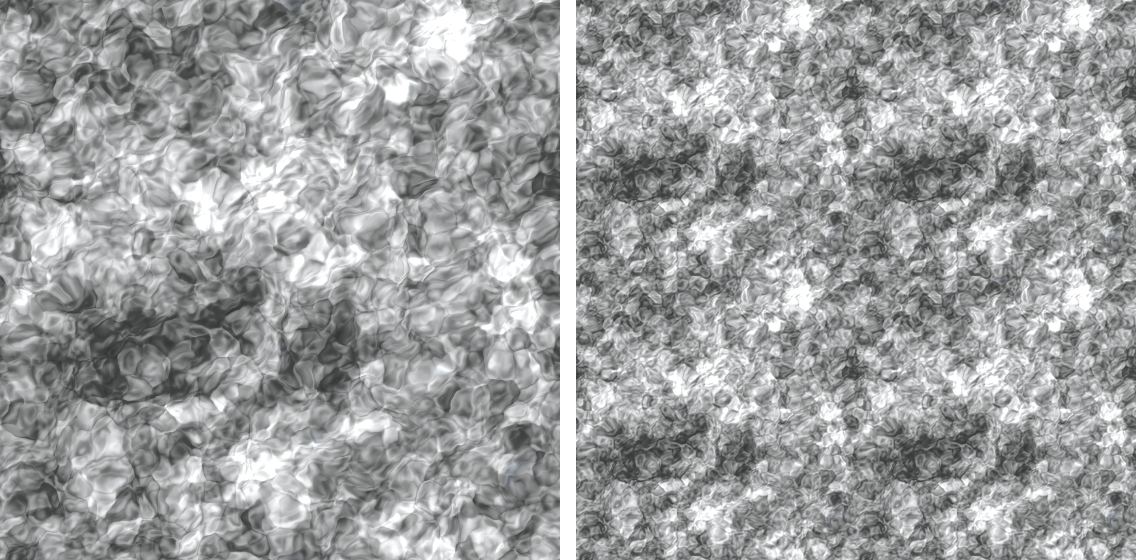
Left: one tile. Right: repeated 2 by 2.
Give the GLSL for this texture, as a Shadertoy shader.

```glsl
#define BASE_GREY 0.612
#define GRAINS 22.0
#define WARP 0.055
#define CURL 0.026
#define CLOUD_CONTRAST 0.62
#define GRAIN_CONTRAST 0.28
#define FLAKE_CONTRAST 0.23
#define SWIRL_CONTRAST 0.46
#define VEIN_DARKNESS 0.10
#define GLOW 0.27

// Lattice: columns, rows and the rows climbed across the canvas; all whole numbers
const vec3 SLANTED = vec3(5.0, 6.0, 2.0);
const vec3 SQUARE = vec3(1.0, 1.0, 0.0);

float hash(vec2 p) {
    return fract(sin(dot(p, vec2(127.1, 311.7))) * 43758.5453);
}

vec2 toLattice(vec2 uv, vec3 lattice) {
    return vec2(uv.x * lattice.x, uv.y * lattice.y - uv.x * lattice.z);
}

// Same cell for every copy of the tile
vec2 wrap(vec2 cell, vec3 lattice) {
    cell.y += lattice.z * floor((cell.x + 0.5) / lattice.x);
    return floor(mod(cell + 0.5, lattice.xy));
}

float noise(vec2 uv, vec3 lattice, float seed) {
    vec2 p = toLattice(uv, lattice);
    vec2 i = floor(p), f = fract(p);
    f = f * f * (3.0 - 2.0 * f);
    float a = hash(wrap(i, lattice) + seed);
    float b = hash(wrap(i + vec2(1, 0), lattice) + seed);
    float c = hash(wrap(i + vec2(0, 1), lattice) + seed);
    float d = hash(wrap(i + vec2(1, 1), lattice) + seed);
    return mix(mix(a, b, f.x), mix(c, d, f.x), f.y);
}

float fbm(vec2 uv, vec3 lattice, float seed) {
    float sum = 0.0, weight = 0.5;
    for (int i = 0; i < 4; i++) {
        sum += weight * noise(uv, lattice, seed + float(i) * 7.3);
        lattice *= 2.0;
        weight *= 0.5;
    }
    return sum / 0.9375;
}

vec2 fbm2(vec2 uv, vec3 lattice, float seed) {
    return vec2(fbm(uv, lattice, seed), fbm(uv, lattice, seed + 41.7)) - 0.5;
}

// Soft cells with ringed interiors: x = shade around zero, y = closeness to a border
vec2 grains(vec2 uv, vec3 lattice, float seed) {
    vec2 p = toLattice(uv, lattice);
    vec2 cell = floor(p), f = fract(p);
    float shade = 0.0, total = 0.0, nearest = 9.0, second = 9.0;
    for (int y = -1; y <= 1; y++)
    for (int x = -1; x <= 1; x++) {
        vec2 offset = vec2(x, y);
        vec2 id = wrap(cell + offset, lattice) + seed;
        vec2 center = offset + 0.1 + 0.8 * vec2(hash(id), hash(id + 17.3));
        float d = length(center - f);
        float tone = hash(id + 53.9);
        float ring = 0.28 * cos(d * 11.0 + tone * 40.0);
        float weight = exp(-24.0 * d * d);
        shade += weight * (tone - 0.5 + ring);
        total += weight;
        second = min(second, max(nearest, d));
        nearest = min(nearest, d);
    }
    return vec2(shade / total, 1.0 - smoothstep(0.0, 0.13, second - nearest));
}

// Thin line where a noise field crosses its middle value
float vein(float field, float sharpness) {
    return exp(-abs(field - 0.5) * sharpness);
}

void mainImage(out vec4 fragColor, in vec2 fragCoord) {
    vec2 uv = fragCoord / iResolution.xy;

    // Bent coordinates: p for the grains, q for the finer swirls
    vec2 p = uv + WARP * fbm2(uv, SQUARE * 13.0, 3.0);
    vec2 q = p + CURL * fbm2(p, SQUARE * 25.0, 90.0);

    // Broad light and dark regions
    float cloud = fbm(p, SLANTED, 12.0) - 0.5;
    float grey = BASE_GREY + CLOUD_CONTRAST * cloud;

    // Rounded grains overlaid with smaller slanted flakes
    vec2 grain = grains(p, SQUARE * GRAINS, 5.0);
    vec2 flake = grains(q, SLANTED * 6.0, 31.0);
    grey += GRAIN_CONTRAST * grain.x + FLAKE_CONTRAST * flake.x;
    float borderFade = smoothstep(0.35, 0.65, noise(p, SQUARE * 9.0, 61.0));
    grey -= 0.09 * grain.y * borderFade + 0.025 * flake.y;

    // Glassy swirls, dark veins and pale threads
    grey += SWIRL_CONTRAST * (fbm(q, SLANTED * 4.0, 23.0) - 0.5);
    grey -= VEIN_DARKNESS * vein(noise(q, SLANTED * 2.0, 71.0), 50.0);
    grey += 0.06 * vein(fbm(q, SLANTED * 3.0, 83.0), 50.0);

    // Bright crystals and small sparks gathered in the lighter regions
    float crystal = smoothstep(0.60, 0.72, fbm(q, SLANTED * 2.0, 47.0));
    float spark = smoothstep(0.70, 0.88, noise(q, SLANTED * 8.0, 97.0));
    float lit = smoothstep(-0.08, 0.15, cloud);
    grey += GLOW * crystal * (0.25 + 0.75 * lit) + 0.20 * spark * lit;

    // Gentle floor for the shadows, a cool cast and rare blue glints
    grey = mix(grey, 0.30, 0.6 * smoothstep(0.42, 0.15, grey));
    vec3 color = grey * vec3(0.992, 1.0, 1.003);
    float glint = spark * smoothstep(0.80, 0.92, noise(p, SQUARE * 14.0, 19.0));
    color += glint * vec3(0.01, 0.04, 0.08);
    fragColor = vec4(clamp(color, 0.0, 1.0), 1.0);
}
```
